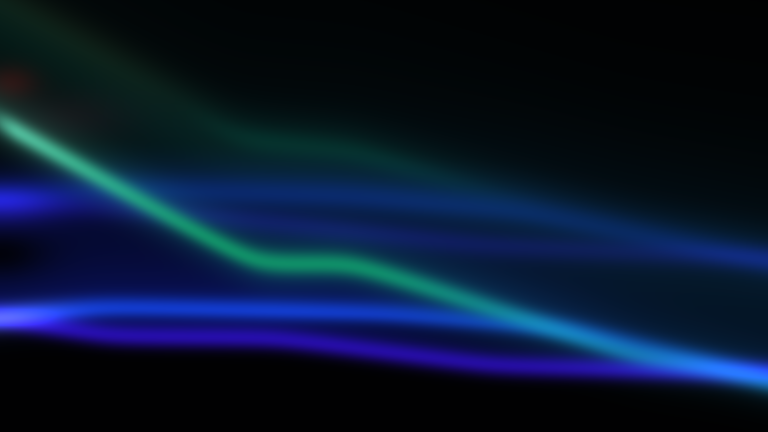
Write a Shadertoy shader that draws this background.

```glsl
// Soft aurora-like ribbons of green, blue and violet light sweeping over black.
#define BEND_SOFTNESS 0.035
#define GREEN_GAIN 1.0
#define BLUE_GAIN 0.72
#define VIOLET_GAIN 0.92
#define HAZE_GAIN 0.9
#define GREEN_COVER 0.75

const vec3 EMERALD = vec3(0.05, 0.50, 0.32);
const vec3 CYAN = vec3(0.06, 0.40, 0.50);
const vec3 MINT = vec3(0.27, 0.66, 0.54);
const vec3 AZURE = vec3(0.05, 0.23, 0.66);
const vec3 VIOLET = vec3(0.15, 0.04, 0.64);
const vec3 NAVY = vec3(0.018, 0.035, 0.20);
const vec3 DEEP_TEAL = vec3(0.008, 0.045, 0.10);

// Change of slope starting at x = 0, with a rounded corner
float bend(float x) {
    return 0.5 * (x + sqrt(x * x + BEND_SOFTNESS * BEND_SOFTNESS));
}

// Bell profile with separate widths below and above the ridge
float ribbon(float offset, float below, float above) {
    float t = offset / (offset < 0.0 ? below : above);
    return exp(-t * t);
}

// Round glow at a centre, with a radius for each axis
float spot(vec2 p, vec2 centre, vec2 radius) {
    vec2 q = (p - centre) / radius;
    return exp(-dot(q, q));
}

// Ridge heights across the canvas
float greenRidge(float x) {
    return 0.717 - x + 1.12 * bend(x - 0.337) - 0.71 * bend(x - 0.455)
        + 0.32 * bend(x - 0.83) - 0.14 * bend(x - 0.92);
}
float upperRidge(float x) {
    return 0.98 - x + 0.88 * bend(x - 0.31) - 0.43 * bend(x - 0.46)
        + 0.30 * bend(x - 0.82);
}
float blueRidge(float x) {
    return 0.264 + 0.2 * x - 0.24 * bend(x - 0.13) - 0.11 * bend(x - 0.5)
        - 0.27 * bend(x - 0.74);
}
float violetRidge(float x) {
    return 0.262 - 0.31 * x + 0.30 * bend(x - 0.14) - 0.22 * bend(x - 0.36)
        + 0.18 * bend(x - 0.64);
}
float midBlueRidge(float x) {
    return 0.55 + 0.1 * x - 0.15 * bend(x - 0.15) - 0.1 * bend(x - 0.45)
        - 0.22 * bend(x - 0.68);
}
float indigoRidge(float x) {
    return 0.533 - 0.1 * x - 0.09 * bend(x - 0.2) + 0.11 * bend(x - 0.63);
}

void mainImage(out vec4 fragColor, in vec2 fragCoord) {
    vec2 p = fragCoord / iResolution.xy;
    float x = p.x;
    float green = p.y - greenRidge(x);
    float upper = p.y - upperRidge(x);
    float blue = p.y - blueRidge(x);
    float violet = p.y - violetRidge(x);
    float midBlue = p.y - midBlueRidge(x);
    float indigo = p.y - indigoRidge(x);
    float right = smoothstep(0.35, 0.95, x);
    float leftEdge = exp(-x * x / 0.006);

    // Haze filling the space between the ribbons
    float body = smoothstep(-0.02, 0.05, violet) * (1.0 - smoothstep(-0.03, 0.12, midBlue));
    vec3 color = vec3(0.002, 0.004, 0.007);
    color += HAZE_GAIN * body * mix(NAVY, DEEP_TEAL, right);
    color += vec3(0.005, 0.026, 0.028) * ribbon(upper, 0.22, 0.36);
    color += vec3(0.004, 0.025, 0.05) * ribbon(midBlue, 0.04, 0.18);
    color *= 1.0 - 0.85 * spot(p, vec2(0.0, 0.41), vec2(0.06, 0.055));

    // Faint upper veil, with a thin crest past its bend
    vec3 veil = mix(vec3(0.012, 0.085, 0.065), vec3(0.006, 0.035, 0.05), right);
    color += veil * ribbon(upper, 0.16, 0.07);
    float crest = smoothstep(0.22, 0.35, x) * (1.0 - smoothstep(0.45, 0.75, x));
    color += vec3(0.0, 0.06, 0.04) * crest * ribbon(upper, 0.03, 0.03);
    color += vec3(0.035, 0.02, 0.0) * ribbon(upper - 0.03, 0.06, 0.06) * (1.0 - smoothstep(0.1, 0.35, x));

    // Middle blue and indigo bands
    color += BLUE_GAIN * vec3(0.01, 0.04, 0.19) * ribbon(midBlue, 0.03, 0.035);
    color += VIOLET_GAIN * vec3(0.035, 0.015, 0.16) * ribbon(indigo, 0.03, 0.028);

    // Lower pair, joined at the left edge
    color += BLUE_GAIN * AZURE * ribbon(blue, 0.022, 0.028) * mix(1.0, 0.6, right);
    color += BLUE_GAIN * vec3(0.02, 0.035, 0.18) * ribbon(blue, 0.05, 0.10) * (1.0 - 0.7 * right);
    color += VIOLET_GAIN * VIOLET * ribbon(violet, 0.025, 0.028);

    // Main green ribbon: mint head, emerald bend, cyan tail
    vec3 core = mix(EMERALD, CYAN, smoothstep(0.45, 0.82, x));
    core = mix(core, MINT, exp(-x * x / 0.025));
    float headFade = smoothstep(-0.03, 0.025, x);
    float line = ribbon(green, 0.026, 0.028) * headFade;
    color *= 1.0 - GREEN_COVER * line * (1.0 - 0.5 * right);
    color += GREEN_GAIN * core * 0.8 * line;
    color += core * mix(0.28, 0.18, right) * ribbon(green, 0.06, 0.085);

    // Accents along the left edge
    color += vec3(0.08, 0.05, 0.38) * leftEdge * ribbon(p.y - 0.53, 0.05, 0.045);
    color += vec3(0.18, 0.18, 0.26) * leftEdge * ribbon(blue, 0.03, 0.03);
    color += vec3(0.14, 0.0, 0.0) * spot(p, vec2(0.015, 0.81), vec2(0.035, 0.04));
    color += vec3(0.06, 0.01, 0.02) * spot(p, vec2(0.09, 0.73), vec2(0.08, 0.06));

    fragColor = vec4(clamp(color, 0.0, 1.0), 1.0);
}
```
